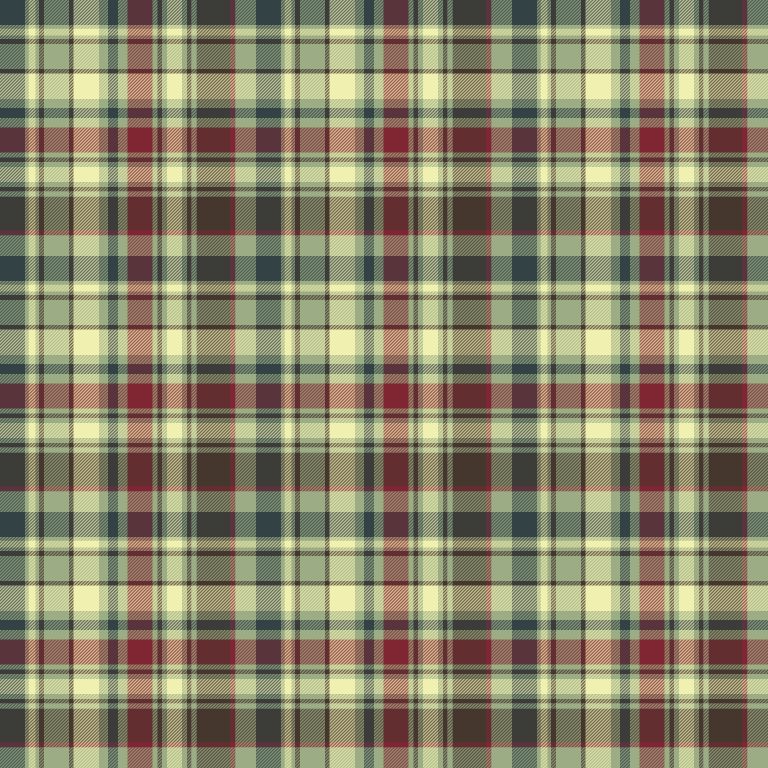
This pattern is drawn by a Shadertoy shader. Its source:

```glsl
const float REPEATS = 3.0;          // setts across and down the canvas
const float THREADS = 256.0;        // stripe units in one sett
const float TWILL_RIBS = 80.0;      // diagonal ribs per sett, whole so it tiles
const float RIB_CONTRAST = 0.5;     // 0 blends warp and weft evenly

const vec3 SAGE = vec3(0.61, 0.68, 0.52);
const vec3 CREAM = vec3(0.94, 0.94, 0.69);
const vec3 SLATE = vec3(0.20, 0.26, 0.27);
const vec3 UMBER = vec3(0.27, 0.21, 0.18);
const vec3 CRIMSON = vec3(0.50, 0.15, 0.20);
const vec3 YARNS[4] = vec3[4](CREAM, SLATE, UMBER, CRIMSON);

// Stripes over the sage ground: start, end, yarn index
const int STRIPE_COUNT = 12;
const vec3 STRIPES[STRIPE_COUNT] = vec3[STRIPE_COUNT](
    vec3(0.0, 25.0, 1.0),
    vec3(28.7, 35.5, 0.0),
    vec3(39.0, 44.0, 2.0),
    vec3(71.0, 99.0, 0.0),
    vec3(69.0, 73.5, 2.0),
    vec3(108.0, 118.0, 1.0),
    vec3(127.5, 152.5, 3.0),
    vec3(157.5, 162.0, 2.0),
    vec3(167.0, 182.0, 0.0),
    vec3(187.0, 191.3, 2.0),
    vec3(228.0, 235.3, 3.0),
    vec3(196.7, 230.0, 2.0)
);

// Antialiased coverage of a stripe on the wrapping sett
float stripeCoverage(float t, float start, float end, float pixel) {
    float center = 0.5 * (start + end) / THREADS;
    float halfWidth = 0.5 * (end - start) / THREADS;
    float dist = abs(fract(t - center + 0.5) - 0.5) - halfWidth;
    return clamp(0.5 - dist / pixel, 0.0, 1.0);
}

// Yarn colour along one thread direction
vec3 settColor(float t, float pixel) {
    vec3 color = SAGE;
    for (int i = 0; i < STRIPE_COUNT; i++) {
        vec3 stripe = STRIPES[i];
        float coverage = stripeCoverage(t, stripe.x, stripe.y, pixel);
        color = mix(color, YARNS[int(stripe.z)], coverage);
    }
    return color;
}

// Share of weft showing: soft diagonal ribs that fade when finer than a pixel
float twillMask(vec2 p, float pixel) {
    float fade = 1.0 - smoothstep(0.4, 0.8, TWILL_RIBS * pixel);
    float rib = sin(6.28319 * fract(TWILL_RIBS * (p.x + p.y)));
    return 0.5 + 0.5 * RIB_CONTRAST * fade * rib;
}

void mainImage(out vec4 fragColor, in vec2 fragCoord) {
    vec2 uv = fragCoord / iResolution.xy;
    float pixel = REPEATS / min(iResolution.x, iResolution.y);

    // The sett runs rightwards and downwards from the top left corner
    vec2 p = REPEATS * vec2(uv.x, 1.0 - uv.y);

    vec3 warp = settColor(p.x, pixel);
    vec3 weft = settColor(p.y, pixel);
    fragColor = vec4(mix(warp, weft, twillMask(p, pixel)), 1.0);
}
```
